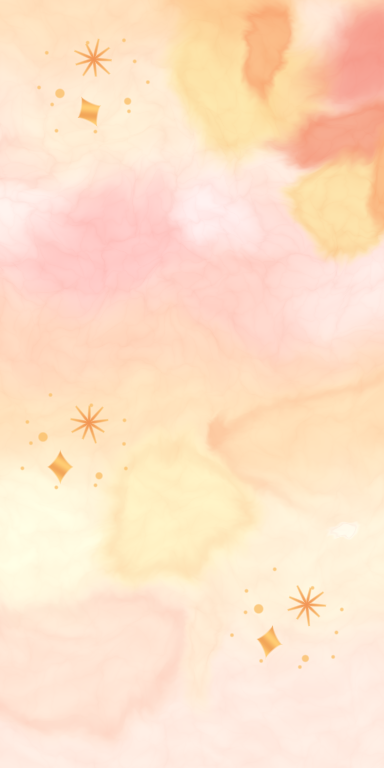
Give the GLSL for this background, as a Shadertoy shader.

```glsl
// Pastel watercolour washes in peach, pink and yellow with three clusters of golden sparkles.

vec2 hash2(vec2 p) {
    return fract(sin(vec2(dot(p, vec2(127.1, 311.7)), dot(p, vec2(269.5, 183.3)))) * 4375.85);
}

// Cellular noise: gap between the two nearest points, zero on cell borders
float cellGap(vec2 p) {
    vec2 nearest = vec2(9.0);
    for (int j = -1; j <= 1; j++)
    for (int i = -1; i <= 1; i++) {
        vec2 cell = floor(p) + vec2(i, j);
        float d = length(cell + hash2(cell) - p);
        nearest = d < nearest.x ? vec2(d, nearest.x) : vec2(nearest.x, min(nearest.y, d));
    }
    return nearest.y - nearest.x;
}

// Sine shears in turning directions make ragged paint outlines
vec2 bleed(vec2 p) {
    float size = 0.024, freq = 10.0;
    for (int i = 0; i < 12; i++) {
        float a = float(i) * 2.4;
        vec2 dir = vec2(cos(a), sin(a));
        float phase = freq * dot(p, dir) + a;
        p += size * (vec2(-dir.y, dir.x) * sin(phase) + 0.5 * dir * cos(phase));
        size *= 0.74;
        freq *= 1.42;
    }
    return p;
}

// Elliptical wash; crisp ones gather pigment at the rim
void wash(inout vec3 col, vec2 p, vec2 centre, vec2 radius, float softness, vec3 tint) {
    float d = length((p - centre) / radius) - 1.0;
    float mask = 1.0 - smoothstep(-softness, softness, d);
    float rim = max(0.4 - softness, 0.0) * exp(-90.0 * (d + softness) * (d + softness));
    col = mix(col, tint - rim * vec3(0.02, 0.2, 0.2), 0.83 * mask);
}

float fill(float d) {
    float px = 1.0 / iResolution.x;
    return 1.0 - smoothstep(-px, px, d);
}

void sparkles(inout vec3 col, vec2 p, vec2 centre, float angle) {
    float c = cos(angle), s = sin(angle);
    vec2 q = mat2(c, -s, s, c) * (p - centre);
    vec3 gold = vec3(0.98, 0.75, 0.41);

    // Starburst of nine narrow rays
    vec2 b = q - vec2(0.039, 0.055);
    float sector = radians(40.0), turn = atan(b.y, b.x) + 0.2;
    float r = length(b), reach = 0.05 + 0.006 * sin(floor(turn / sector) * 2.4);
    float across = r * abs(sin(mod(turn, sector) - 0.5 * sector));
    float burst = fill(max(across - 0.0036 + 0.03 * r * r / reach, r - reach));
    col = mix(col, mix(vec3(0.94, 0.54, 0.28), gold, r / reach), 0.9 * burst);

    // Concave diamond with a metallic sheen
    vec2 g = q - vec2(-0.036, -0.060);
    vec2 edge = pow(abs(g) / vec2(0.033, 0.043), vec2(0.8));
    float sheen = 0.5 + 0.5 * sin(g.x * 85.0 + g.y * 130.0);
    vec3 metal = mix(vec3(0.95, 0.65, 0.35), vec3(1.0, 0.8, 0.45), sheen);
    col = mix(col, metal, fill((edge.x + edge.y - 1.0) * 0.022));

    // Two large dots and a ring of small ones
    float dots = min(length(q - vec2(-0.081, 0.018)) - 0.012, length(q - vec2(0.065, -0.083)) - 0.009);
    for (int i = 0; i < 10; i++) {
        float k = float(i), a = k * 0.63 + 0.2 * sin(k * 5.0);
        vec2 spot = (0.13 + 0.02 * sin(k * 2.3)) * vec2(cos(a), sin(a));
        dots = min(dots, length(q - spot) - 0.0045);
    }
    col = mix(col, gold, 0.8 * fill(dots));
}

void mainImage(out vec4 fragColor, in vec2 fragCoord) {
    vec2 uv = fragCoord / iResolution.xy * vec2(1.0, 2.0);
    vec2 p = bleed(uv);
    float y = mix(uv.y, p.y, 0.8);

    // Vertical ground, bottom to top
    vec3 col = mix(vec3(1.0, 0.92, 0.88), vec3(1.0, 0.94, 0.83), smoothstep(0.2, 0.55, y));
    col = mix(col, vec3(1.0, 0.89, 0.74), smoothstep(0.65, 0.92, y));
    col = mix(col, vec3(1.0, 0.84, 0.74), smoothstep(0.92, 1.12, y));
    col = mix(col, vec3(1.0, 0.85, 0.82), smoothstep(1.12, 1.32, y));
    col = mix(col, vec3(1.0, 0.92, 0.87), smoothstep(1.38, 1.6, y));
    col = mix(col, vec3(1.0, 0.88, 0.74), smoothstep(1.65, 1.98, y));

    // Pink and white middle band
    wash(col, p, vec2(0.27, 1.37), vec2(0.26, 0.13), 0.55, vec3(1.0, 0.77, 0.76));
    wash(col, p, vec2(0.66, 1.23), vec2(0.25, 0.11), 0.35, vec3(1.0, 0.82, 0.78));
    wash(col, p, vec2(0.58, 1.43), vec2(0.11, 0.09), 0.6, vec3(1.0, 0.93, 0.93));
    wash(col, p, vec2(0.96, 1.24), vec2(0.2, 0.13), 0.7, vec3(1.0, 0.92, 0.9));
    wash(col, p, vec2(0.02, 1.47), vec2(0.13, 0.1), 0.7, vec3(1.0, 0.96, 0.94));
    wash(col, p, vec2(0.06, 1.6), vec2(0.1, 0.09), 0.25, vec3(1.0, 0.88, 0.83));
    wash(col, p, vec2(0.28, 1.68), vec2(0.2, 0.12), 0.7, vec3(1.0, 0.93, 0.82));

    // Saturated upper right corner
    wash(col, p, vec2(0.6, 1.8), vec2(0.15, 0.22), 0.25, vec3(0.99, 0.89, 0.63));
    wash(col, p, vec2(0.6, 2.0), vec2(0.17, 0.14), 0.6, vec3(0.99, 0.78, 0.56));
    wash(col, p, vec2(0.77, 1.82), vec2(0.11, 0.15), 0.3, vec3(0.99, 0.85, 0.6));
    wash(col, p, vec2(0.69, 1.89), vec2(0.055, 0.13), 0.2, vec3(0.98, 0.7, 0.5));
    wash(col, p, vec2(0.83, 1.96), vec2(0.08, 0.08), 0.5, vec3(1.0, 0.92, 0.87));
    wash(col, p, vec2(0.98, 1.86), vec2(0.14, 0.14), 0.5, vec3(0.96, 0.57, 0.52));
    wash(col, p, vec2(0.89, 1.47), vec2(0.13, 0.13), 0.15, vec3(0.99, 0.88, 0.62));
    wash(col, p, vec2(0.91, 1.65), vec2(0.18, 0.08), 0.3, vec3(0.96, 0.6, 0.48));
    wash(col, p, vec2(1.0, 1.53), vec2(0.06, 0.11), 0.3, vec3(0.98, 0.7, 0.49));

    // Yellow pools and peach ridges below
    wash(col, p, vec2(0.88, 0.83), vec2(0.3, 0.18), 0.12, vec3(1.0, 0.87, 0.71));
    wash(col, p, vec2(0.88, 0.6), vec2(0.22, 0.18), 0.6, vec3(1.0, 0.95, 0.86));
    wash(col, p, vec2(0.6, 0.88), vec2(0.025, 0.05), 0.4, vec3(0.99, 0.79, 0.63));
    wash(col, p, vec2(0.2, 0.29), vec2(0.3, 0.2), 0.16, vec3(1.0, 0.89, 0.82));
    wash(col, p, vec2(0.08, 0.62), vec2(0.19, 0.17), 0.6, vec3(1.0, 0.99, 0.89));
    wash(col, p, vec2(0.45, 0.66), vec2(0.21, 0.2), 0.16, vec3(1.0, 0.94, 0.75));
    wash(col, p, vec2(0.53, 0.32), vec2(0.06, 0.16), 0.3, vec3(1.0, 0.92, 0.82));
    wash(col, p, vec2(0.89, 0.63), vec2(0.04, 0.022), 0.2, vec3(1.0, 0.99, 0.94));

    // Overlapping blooms with drying lines, strongest in the pink band
    float band = exp(-9.0 * (uv.y - 1.4) * (uv.y - 1.4));
    float blooms = exp(-9.0 * cellGap(p * 8.0)) + 0.6 * exp(-7.0 * cellGap(p * 19.0));
    float drift = sin(p.x * 31.0 + 3.0 * sin(p.y * 17.0)) * sin(p.y * 43.0 + 2.0 * p.x);
    col -= vec3(0.002, 0.018, 0.02) * (drift * 0.7 + (blooms - 0.5) * (0.7 + band));

    sparkles(col, uv, vec2(0.236, 1.779), 0.49);
    sparkles(col, uv, vec2(0.193, 0.844), 0.0);
    sparkles(col, uv, vec2(0.749, 0.38), -0.21);
    fragColor = vec4(clamp(col, 0.0, 1.0), 1.0);
}
```
